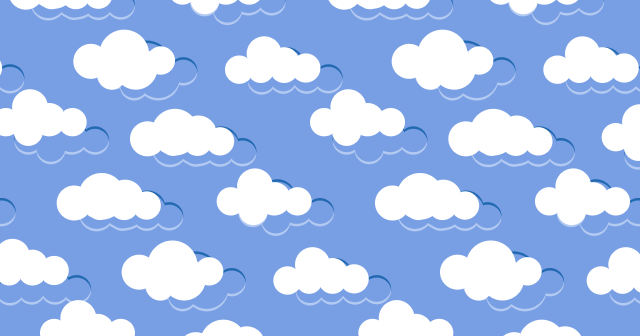
Reproduce this pattern procedurally as a Shadertoy shader.

```glsl
// Flat white clouds with offset two-tone crescents on a skewed lattice over blue sky.

float disc(vec2 p, float x, float y, float r) {
    return length(p - vec2(x, y)) - r;
}

float union3(float a, float b, float c) {
    return min(a, min(b, c));
}

// Cloud silhouettes: 0 puffy, 1 small and flat, 2 drooping, 3 wide and flat (y down)
float cloud(vec2 p, int kind) {
    if (kind == 0)
        return min(union3(disc(p, -40., 2., 21.), disc(p, 0., -6., 30.), disc(p, 44., 1., 17.)),
                   min(disc(p, -15., 19., 17.), disc(p, 14., 10., 26.)));
    if (kind == 1)
        return min(union3(disc(p, -40., 12., 17.), disc(p, -10., -7., 21.), disc(p, 40., 10., 17.5)),
                   union3(disc(p, 14., 3., 18.), disc(p, -14., 12., 16.), disc(p, 14., 11., 17.)));
    if (kind == 2)
        return min(union3(disc(p, -40., 6., 17.), disc(p, -11., -12., 21.5), disc(p, 40., 6., 17.)),
                   min(disc(p, -13., 17., 17.5), disc(p, 12., 3., 20.)));
    return min(union3(disc(p, -42., 7., 21.), disc(p, -9., -1., 28.), disc(p, 45., 10., 17.)),
               union3(disc(p, 19., 1., 22.), disc(p, -11., 11., 16.5), disc(p, 18., 10., 17.5)));
}

float cover(float d, float pixel) {
    return clamp(.5 - d / pixel, 0., 1.);
}

void mainImage(out vec4 fragColor, in vec2 fragCoord) {
    // Canvas is 768 units wide, y pointing down
    float pixel = 768. / iResolution.x;
    vec2 p = (fragCoord - .5 * iResolution.xy) * vec2(pixel, -pixel) + vec2(384., 202.);

    const vec3 pale = vec3(.70, .79, .945);
    vec3 color = vec3(.47, .62, .89);

    // Cloud centre and silhouette within one lattice cell
    vec3 motif[6] = vec3[6](
        vec3(149., 72., 0.), vec3(327., 72., 1.), vec3(47., 141., 2.),
        vec3(219., 160., 3.), vec3(131., 237., 3.), vec3(317., 236., 2.));

    for (int row = -1; row <= 1; row++)
    for (int k = 0; k < 6; k++) {
        int kind = int(motif[k].z);
        vec2 q = p - motif[k].xy - float(row) * vec2(58., 253.);
        float column = round(q.x / 382.);
        q.x -= column * 382.;

        // Irregular clouds near the side edges
        vec2 drop = vec2(27., k == 2 ? 22. : 13.);
        if (k == 2 && row == 0 && column > 1.5) q -= vec2(-32., 18.);
        if (k == 1 && row == 1 && column > .5) q.x += 6.;
        if (k == 1 && row == 1 && column < -.5) {
            q -= vec2(22., -10.);
            drop.y = 23.;
        }

        // Dark upper and pale lower crescents of the displaced silhouette
        vec2 s = q - drop;
        float shape = cover(cloud(s, kind), pixel);
        float below = cover(cloud(s - vec2(0., 3.), kind), pixel);
        float above = cover(cloud(s + vec2(0., 3.), kind), pixel);
        color = mix(color, pale, shape * (1. - above));
        color = mix(color, vec3(.13, .41, .69), shape * (1. - below));

        // Pale rim under the drooping lobe
        if (k == 5)
            color = mix(color, pale, cover(disc(q, -13.5, 19.5, 17.5), pixel));

        color = mix(color, vec3(1.), cover(cloud(q, kind), pixel));
    }

    fragColor = vec4(color, 1.);
}
```
